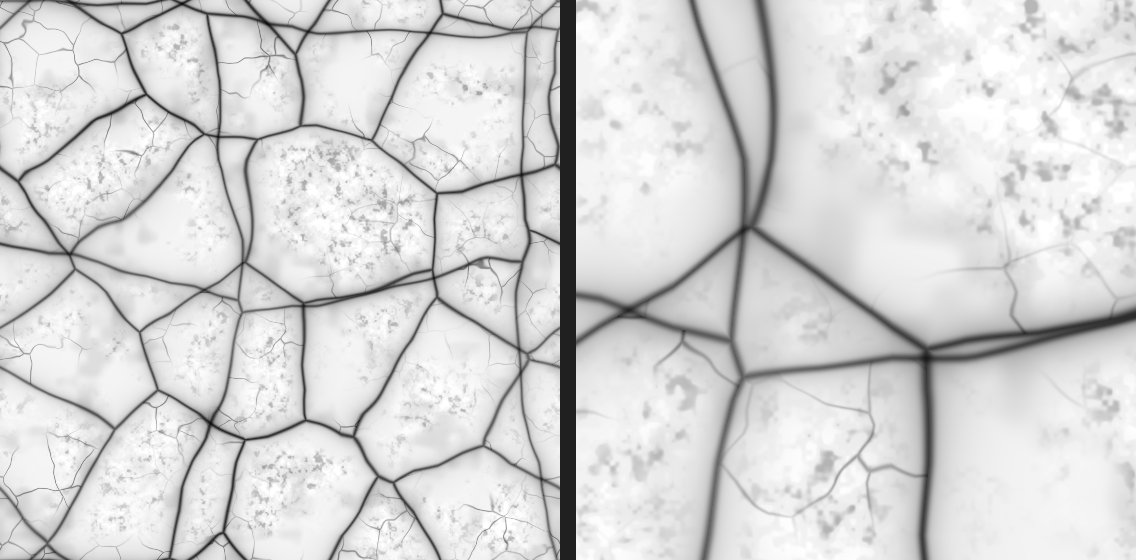
Left: the whole. Right: its middle third, enlarged.
Reproduce this texture map procedurally as a WebGL 1 fragment shader.

```glsl
precision highp float;
// Pale cracked plaster that tiles: two overlaid, bent Voronoi nets give the
// dark fractures with soft halos; a finer broken net gives the hairlines,
// and layered value noise gives stains and patches of speckle.

uniform vec2 u_resolution;

const float PLATE_CELLS = 4.0;      // cells per side of the main fracture net
const float SPLIT_CELLS = 2.0;      // cells per side of the crossing net
const float HAIR_CELLS = 15.0;      // cells per side of the hairline net
const float BEND = 0.050;           // broad wander of the fractures
const float KINK = 0.012;           // small corners along the fractures
const float CORE_WIDTH = 0.0030;
const float SOFT_WIDTH = 0.0070;
const float HALO_WIDTH = 0.025;
const float CORE_DARK = 0.43;
const float SOFT_DARK = 0.20;
const float HALO_DARK = 0.10;
const float HAIR_WIDTH = 0.0013;
const float HAIR_DARK = 0.42;
const float STAIN_DARK = 0.09;
const float FLECK_DARK = 0.24;
const float FLECK_LIGHT = 0.05;
const vec3 PLASTER = vec3(0.962);

vec2 hash2(vec2 p) {
  vec3 q = fract(p.xyx * vec3(0.1031, 0.1030, 0.0973));
  q += dot(q, q.yzx + 33.33);
  return fract((q.xx + q.yz) * q.zy);
}

// Tiling value noise; roundness 0 keeps the ramps straight, 1 smooths them.
vec2 noise2(vec2 uv, float cells, float roundness) {
  vec2 p = uv * cells;
  vec2 i = floor(p);
  vec2 f = p - i;
  f = mix(f, f * f * (3.0 - 2.0 * f), roundness);
  vec2 seed = vec2(cells * 1.7, cells * 2.3);
  vec2 a = hash2(mod(i, cells) + seed);
  vec2 b = hash2(mod(i + vec2(1.0, 0.0), cells) + seed);
  vec2 c = hash2(mod(i + vec2(0.0, 1.0), cells) + seed);
  vec2 d = hash2(mod(i + 1.0, cells) + seed);
  return mix(mix(a, b, f.x), mix(c, d, f.x), f.y);
}

float noise(vec2 uv, float cells) {
  return noise2(uv, cells, 1.0).x;
}

vec2 site(vec2 cell, float cells) {
  return hash2(mod(cell, cells) + cells * 3.1);
}

// Tiling Voronoi net: x is the distance to the nearest edge, yz a cell random.
vec3 voronoiEdge(vec2 uv, float cells) {
  vec2 p = uv * cells;
  vec2 base = floor(p);
  vec2 nearest = vec2(0.0);
  vec2 home = base;
  float best = 100.0;
  for (int y = -1; y <= 1; y++) {
    for (int x = -1; x <= 1; x++) {
      vec2 cell = base + vec2(float(x), float(y));
      vec2 r = cell + site(cell, cells) - p;
      if (dot(r, r) < best) {
        best = dot(r, r);
        nearest = r;
        home = cell;
      }
    }
  }
  float edge = 100.0;
  for (int y = -2; y <= 2; y++) {
    for (int x = -2; x <= 2; x++) {
      vec2 cell = home + vec2(float(x), float(y));
      vec2 r = cell + site(cell, cells) - p;
      vec2 span = r - nearest;
      if (dot(span, span) > 0.0001)
        edge = min(edge, dot(0.5 * (nearest + r), normalize(span)));
    }
  }
  return vec3(edge / cells, site(home, cells));
}

float fractureShade(float d, float strength, float halo) {
  float core = CORE_DARK * exp(-d * d / (CORE_WIDTH * CORE_WIDTH));
  float soft = SOFT_DARK * exp(-d / SOFT_WIDTH);
  return strength * (core + soft) + halo * HALO_DARK * exp(-d / HALO_WIDTH);
}

void main() {
  vec2 uv = gl_FragCoord.xy / u_resolution;

  // Fractures
  vec2 bend = BEND * (noise2(uv, 7.0, 0.6) - 0.5) + KINK * (noise2(uv, 23.0, 0.2) - 0.5);
  vec3 plate = voronoiEdge(uv + bend, PLATE_CELLS);
  vec3 split = voronoiEdge(uv - bend.yx, SPLIT_CELLS);
  float strength = mix(0.75, 1.2, noise(uv, 5.0));
  float plateShade = fractureShade(plate.x, strength, mix(0.5, 1.5, plate.y));
  float splitShade = fractureShade(split.x, 0.95 * strength, mix(0.6, 1.4, split.y));
  float lit = (1.0 - plateShade) * (1.0 - splitShade);
  float edge = min(plate.x, split.x);

  // Hairlines, shifted per plate and broken into short runs
  vec2 shift = plate.yz + split.zy;
  vec2 hairBend = 0.024 * (noise2(uv, 29.0, 0.3) - 0.5) + 0.008 * (noise2(uv, 71.0, 0.3) - 0.5);
  float hair = voronoiEdge(uv + shift + hairBend, HAIR_CELLS).x;
  float hairWidth = max(HAIR_WIDTH, 0.6 / u_resolution.y);
  float runs = smoothstep(0.38, 0.8, 0.65 * noise(uv + shift, 9.0) + 0.35 * noise(uv, 21.0));
  lit *= 1.0 - HAIR_DARK * runs * exp(-hair * hair / (hairWidth * hairWidth));

  // Stains and speckle
  float cloud = 0.6 * noise(uv, 19.0) + 0.4 * noise(uv, 47.0);
  float grain = 0.45 * noise(uv, 83.0) + 0.33 * noise(uv, 157.0) + 0.22 * noise(uv, 307.0);
  float area = 0.5 * noise(uv + shift, 6.0) + 0.3 * noise(uv, 13.0) + 0.2 * noise(uv, 37.0);
  float patchy = smoothstep(0.36, 0.6, area) * smoothstep(0.0, 0.05, edge);
  float tone = -STAIN_DARK * smoothstep(0.48, 0.85, cloud);
  tone -= FLECK_DARK * patchy * smoothstep(0.54, 0.8, grain);
  tone += FLECK_LIGHT * patchy * (1.0 - smoothstep(0.32, 0.5, grain));

  gl_FragColor = vec4(clamp((PLASTER + tone) * lit, 0.0, 1.0), 1.0);
}
```
